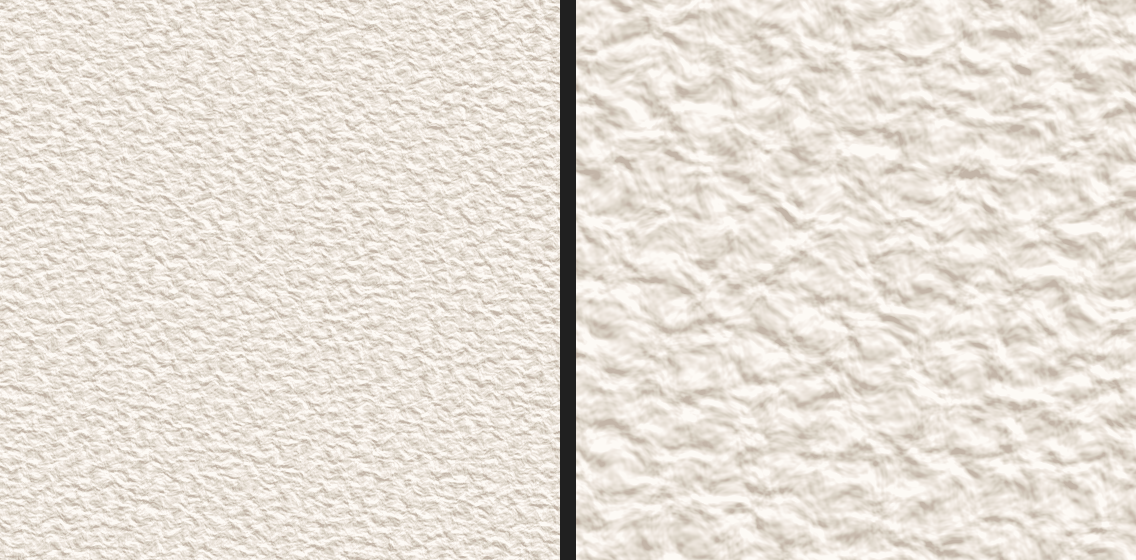
Left, the full canvas; right, a detail of the centre.
Reproduce this texture procedurally as a WebGL 1 fragment shader.

```glsl
precision highp float;
// Cream stucco wall: small rough plaster lumps under raking light from above.

uniform vec2 u_resolution;

// Relief, in units of the canvas
const vec2 LUMP_FREQUENCY = vec2(50.0, 68.0);  // lumps are wider than tall
const float LUMP_TILT = -0.22;                 // radians, sloping down to the right
const float ROUGHNESS = 0.52;                  // amplitude ratio between octaves
const float WARP_FREQUENCY = 38.0;
const float WARP_AMOUNT = 0.007;
const int OCTAVES = 4;

// Lighting
const vec2 LIGHT_DIRECTION = vec2(0.30, 0.95);
const float LIGHT_STEP = 0.0032;
const float SLOPE_GAIN = 3.9;
const float HEIGHT_GAIN = 1.5;
const float SHADE_BIAS = 0.0;

// Plaster tones from crevice to lit crest, and the shade at which each sits
const vec3 CREVICE = vec3(0.79, 0.74, 0.69);
const vec3 SHADOW = vec3(0.85, 0.82, 0.77);
const vec3 MIDTONE = vec3(0.90, 0.87, 0.83);
const vec3 CREAM = vec3(0.94, 0.91, 0.88);
const vec3 CREST = vec3(0.985, 0.968, 0.948);
const float CREVICE_AT = -1.9;
const float SHADOW_AT = -1.1;
const float MIDTONE_AT = -0.4;
const float CREAM_AT = 0.3;
const float CREST_AT = 1.25;

const float TAU = 6.2831853;

vec2 randomGradient(vec2 cell) {
    vec3 q = fract(cell.xyx * vec3(0.1031, 0.1030, 0.0973));
    q += dot(q, q.yzx + 33.33);
    float angle = TAU * fract((q.x + q.y) * q.z);
    return vec2(cos(angle), sin(angle));
}

float gradientNoise(vec2 p) {
    vec2 cell = floor(p);
    vec2 f = p - cell;
    vec2 blend = f * f * f * (f * (f * 6.0 - 15.0) + 10.0);
    vec2 right = vec2(1.0, 0.0);
    vec2 up = vec2(0.0, 1.0);
    float a = dot(randomGradient(cell), f);
    float b = dot(randomGradient(cell + right), f - right);
    float c = dot(randomGradient(cell + up), f - up);
    float d = dot(randomGradient(cell + 1.0), f - 1.0);
    return mix(mix(a, b, blend.x), mix(c, d, blend.x), blend.y);
}

mat2 rotation(float angle) {
    float c = cos(angle);
    float s = sin(angle);
    return mat2(c, -s, s, c);
}

// Warped fractal relief of the plaster
float plasterHeight(vec2 p) {
    vec2 w = p * WARP_FREQUENCY;
    p += WARP_AMOUNT * vec2(gradientNoise(w + 71.3), gradientNoise(w + 137.9));
    vec2 q = rotation(LUMP_TILT) * p * LUMP_FREQUENCY + 200.0;
    float height = 0.0;
    float amplitude = 1.0;
    for (int i = 0; i < OCTAVES; i++) {
        height += amplitude * gradientNoise(q);
        q = rotation(0.15) * q * 1.93 + 17.7;
        amplitude *= ROUGHNESS;
    }
    return height;
}

vec3 plasterColor(float shade) {
    vec3 color = mix(CREVICE, SHADOW, clamp((shade - CREVICE_AT) / (SHADOW_AT - CREVICE_AT), -0.4, 1.0));
    color = mix(color, MIDTONE, clamp((shade - SHADOW_AT) / (MIDTONE_AT - SHADOW_AT), 0.0, 1.0));
    color = mix(color, CREAM, clamp((shade - MIDTONE_AT) / (CREAM_AT - MIDTONE_AT), 0.0, 1.0));
    return mix(color, CREST, clamp((shade - CREAM_AT) / (CREST_AT - CREAM_AT), 0.0, 1.2));
}

void main() {
    vec2 p = gl_FragCoord.xy / min(u_resolution.x, u_resolution.y);

    // Surfaces that fall away toward the light are bright; pits are dimmer
    float height = plasterHeight(p);
    float slope = height - plasterHeight(p + LIGHT_STEP * LIGHT_DIRECTION);
    float shade = SLOPE_GAIN * slope + HEIGHT_GAIN * height + SHADE_BIAS;

    gl_FragColor = vec4(plasterColor(shade), 1.0);
}
```
